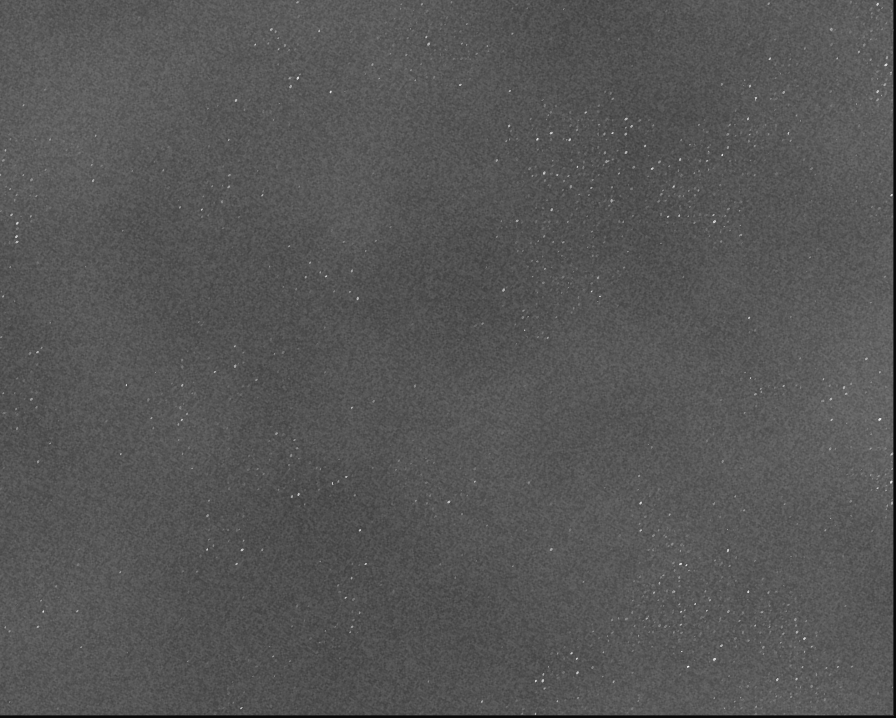
A Shadertoy shader for this texture:

```glsl
#define BASE_GREY 0.347
#define CLOUD_CONTRAST 0.155
#define GRAIN_CONTRAST 0.085
#define GRAIN_SCALE 410.0
#define WEAVE_CONTRAST 0.008
#define FLECK_SCALE 105.0
#define FLECK_SHARE 0.42
#define BORDER_GREY 0.04
#define BORDER_WIDTH 0.0036

float hash(vec2 p) {
    vec3 q = fract(p.xyx * vec3(0.1031, 0.1030, 0.0973));
    q += dot(q, q.yzx + 33.33);
    return fract((q.x + q.y) * q.z);
}

float valueNoise(vec2 p) {
    vec2 cell = floor(p), f = fract(p);
    f = f * f * (3.0 - 2.0 * f);
    float low = mix(hash(cell), hash(cell + vec2(1, 0)), f.x);
    float high = mix(hash(cell + vec2(0, 1)), hash(cell + vec2(1, 1)), f.x);
    return mix(low, high, f.y);
}

float fbm(vec2 p) {
    float sum = 0.0, weight = 0.5;
    for (int i = 0; i < 5; i++) {
        sum += weight * valueNoise(p);
        p = mat2(1.6, 1.2, -1.2, 1.6) * p + 17.3;
        weight *= 0.5;
    }
    return sum;
}

// Small slanted glints, mostly faint, a few bright
float flecks(vec2 p, float scale, float density, float pixel) {
    vec2 cell = floor(p * scale);
    vec2 jitter = vec2(hash(cell + 11.0), hash(cell + 47.0));
    vec2 d = fract(p * scale) - mix(vec2(0.3), vec2(0.7), jitter);
    float angle = 0.5 + 0.9 * hash(cell + 83.0);
    float c = cos(angle), s = sin(angle);
    d = vec2(c * d.x + s * d.y, (c * d.y - s * d.x) * 1.5);
    float radius = mix(0.15, 0.26, hash(cell + 29.0));
    float edge = 0.7 * pixel * scale;
    float shape = 1.0 - smoothstep(radius - edge, radius + edge, length(d));
    float strength = 0.07 + 0.45 * pow(hash(cell + 61.0), 6.0);
    return shape * strength * step(hash(cell + 5.0), density);
}

void mainImage(out vec4 fragColor, in vec2 fragCoord) {
    float pixel = 1.0 / iResolution.y;
    vec2 p = fragCoord * pixel;
    float width = iResolution.x * pixel;
    float x = p.x / width;

    // Broad cloudy stains, lighter toward the lower right
    float grey = BASE_GREY + CLOUD_CONTRAST * (fbm(p * 2.6 + 4.7) - 0.484);
    grey += 0.042 * (x - 0.45) - 0.014 * (p.y - 0.5);
    vec2 hollow = (vec2(x, p.y) - vec2(0.42, 0.72)) * vec2(1.0, 0.8);
    grey -= 0.018 * exp(-22.0 * dot(hollow, hollow));

    // Fine cloth grain, turned off the pixel axes, with a faint weave
    vec2 cloth = mat2(0.8, 0.6, -0.6, 0.8) * p * GRAIN_SCALE;
    float grain = valueNoise(cloth) + 0.5 * valueNoise(cloth * 1.37 + 91.0);
    grey += GRAIN_CONTRAST * (grain - 0.75);
    grey += WEAVE_CONTRAST * sin(p.x * 720.0 + p.y * 560.0) * sin(p.y * 980.0);

    // Flecks gathered in loose clusters, denser to the right
    float cluster = smoothstep(0.46, 0.74, fbm(p * 6.5 + 31.0));
    float bias = mix(0.4, 1.1, smoothstep(0.15, 0.75, x));
    float density = FLECK_SHARE * bias * (0.03 + cluster);
    grey += flecks(p, FLECK_SCALE, density, pixel);
    grey += 0.55 * flecks(p + 3.1, FLECK_SCALE * 1.35, density, pixel);

    // Thin dark border on the right and bottom
    float inset = min(width - p.x, p.y);
    float inside = smoothstep(-0.5 * pixel, 0.5 * pixel, inset - BORDER_WIDTH);
    grey = mix(BORDER_GREY, grey, inside);

    fragColor = vec4(vec3(grey), 1.0);
}
```
